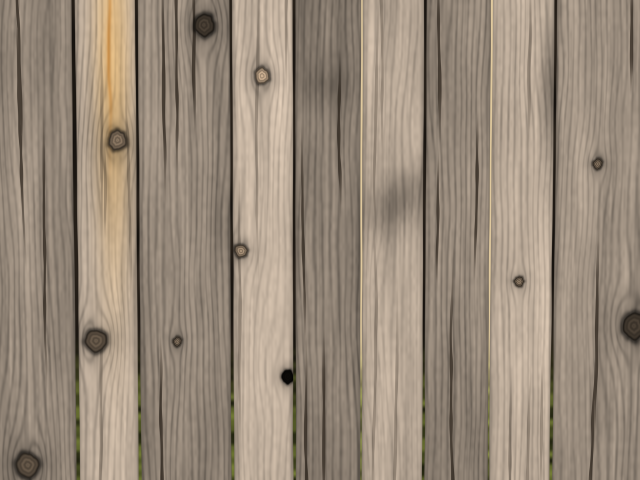
This texture is drawn by a Shadertoy shader. Its source:

```glsl
// Weathered fence of nine upright boards with knots, cracks and narrow gaps.
// Each board has its own tone; growth rings are a warped stripe field that
// flows around the knots, with stretched noise for fibres and weather stains.

const float EDGES[10] = float[](-0.1, 0.158, 0.288, 0.483, 0.613, 0.753, 0.884, 1.021, 1.153, 1.45);
const float TONES[9] = float[](0.55, 0.71, 0.56, 0.74, 0.51, 0.68, 0.55, 0.75, 0.59);
const int KNOTS = 11;
// Centre x, centre y, radius, brightness
const vec4 KNOT[KNOTS] = vec4[](
    vec4(0.427, 0.948, 0.023, 0.27), vec4(0.547, 0.842, 0.016, 0.75),
    vec4(0.247, 0.708, 0.021, 0.50), vec4(0.198, 0.290, 0.024, 0.38),
    vec4(0.502, 0.477, 0.014, 0.62), vec4(0.052, 0.031, 0.026, 0.37),
    vec4(1.323, 0.321, 0.028, 0.27), vec4(0.599, 0.215, 0.013, 0.05),
    vec4(1.243, 0.658, 0.010, 0.48), vec4(0.368, 0.288, 0.009, 0.48),
    vec4(1.082, 0.413, 0.010, 0.52));
const vec3 WOOD = vec3(1.0, 0.91, 0.815);
const vec3 HONEY = vec3(0.90, 0.73, 0.48);
const vec3 CREAM = vec3(0.88, 0.79, 0.62);
const vec3 SHADE = vec3(0.11, 0.09, 0.07);
const vec3 GRASS = vec3(0.33, 0.36, 0.15);

float hash(vec2 p) {
    p = fract(p * vec2(0.1031, 0.1137));
    p += dot(p, p.yx + 33.33);
    return fract((p.x + p.y) * p.x * 7.31 + p.y * 13.7);
}

float noise(vec2 p) {
    vec2 i = floor(p), f = fract(p);
    f = f * f * (3.0 - 2.0 * f);
    return mix(mix(hash(i), hash(i + vec2(1, 0)), f.x),
               mix(hash(i + vec2(0, 1)), hash(i + vec2(1, 1)), f.x), f.y);
}

float fbm(vec2 p) {
    return 0.55 * noise(p) + 0.3 * noise(p * 2.1 + 7.3) + 0.15 * noise(p * 4.3 + 3.1);
}

// Soft elliptical spot
float spot(vec2 p, vec2 centre, vec2 size) {
    vec2 d = (p - centre) / size;
    return exp(-dot(d, d));
}

// Sideways push that makes the grain part around a knot
float grainPush(vec2 d, float r) {
    vec2 e = d * vec2(1.0, 0.55);
    return -d.x * 2.2 * r * r / (dot(e, e) + 0.7 * r * r);
}

// Brightness of rings, fibres and broad weathering
float woodTone(vec2 p, float push, float seed, float tone) {
    vec2 s = vec2(p.x + seed * 3.7, p.y + seed * 5.3);
    float phase = (p.x + push) * 75.0 + 5.0 * fbm(s * vec2(7.0, 1.3)) + 0.5 * noise(s * vec2(30.0, 9.0));
    float ring = pow(0.5 + 0.5 * sin(6.2832 * phase), 2.5);
    float strength = 0.04 + 0.09 * noise(s * vec2(12.0, 2.0) + 9.0);
    float fibre = noise(s * vec2(210.0, 7.0)) - 0.5;
    float streak = fbm(s * vec2(38.0, 1.6)) - 0.5;
    float stain = fbm(s * vec2(8.0, 3.0) + 20.0) - 0.5;
    float speckle = noise(s * vec2(190.0, 70.0)) - 0.5;
    return tone + 0.035 - ring * strength + 0.09 * fibre + 0.17 * streak + 0.16 * stain + 0.045 * speckle;
}

// Long wandering splits: 1 inside a crack
float cracks(vec2 p, float left, float right, float seed, float px) {
    float sum = 0.0;
    for (int i = 0; i < 4; i++) {
        vec2 key = vec2(seed * 7.0 + 2.0, float(i) * 5.0 + 1.0);
        float x = mix(left, right, 0.12 + 0.76 * hash(key));
        x += 0.018 * (fbm(vec2(p.y * 3.0, key.x + key.y)) - 0.5);
        float span = 0.12 + 0.3 * hash(key + 31.0);
        float taper = 1.0 - smoothstep(0.3, 1.0, abs(p.y - hash(key + 17.0)) / span);
        float width = 0.0016 * taper * (0.5 + noise(vec2(p.y * 25.0, key.y)));
        sum = max(sum, taper * (1.0 - smoothstep(width, width + 1.3 * px, abs(p.x - x))));
    }
    return sum;
}

// Paints a knot with its growth rings, dark rim and halo
vec3 paintKnot(vec3 base, vec2 d, float r, float tone, float px) {
    d.y *= 0.9;
    float dist = length(d) * (0.85 + 0.3 * noise(normalize(d + 1e-5) * 2.0 + tone * 40.0));
    float rings = 0.5 + 0.5 * sin(dist / r * 20.0);
    vec3 heart = tone * vec3(1.0, 0.86, 0.71) * (0.85 + 0.22 * rings);
    base *= 1.0 - 0.25 * exp(-pow(dist / (1.8 * r), 2.0));
    base = mix(base, heart, 1.0 - smoothstep(0.8 * r, 0.8 * r + 2.0 * px, dist));
    return base * (1.0 - 0.5 * exp(-pow((dist - 0.9 * r) / (0.14 * r + px), 2.0)));
}

// What shows between boards: shadow or sunlight, with grass low down
vec3 gapColour(int gap, float y) {
    bool sunny = gap == 5 || gap == 7;
    vec3 light = sunny ? CREAM : SHADE * (0.7 + 0.8 * noise(vec2(y * 14.0, float(gap))));
    vec3 grass = GRASS * (0.35 + 1.2 * noise(vec2(y * 75.0, float(gap) * 4.0)));
    return mix(light, grass, 0.85 * (1.0 - smoothstep(0.12, 0.32, y)));
}

void mainImage(out vec4 fragColor, in vec2 fragCoord) {
    float px = 1.0 / iResolution.y;
    vec2 p = fragCoord * px;
    p.x = 0.667 + (p.x - 0.667) * (1.0 + 0.022 * (0.5 - p.y)); // slight keystone

    // Find the board and its sides
    int board = 0;
    for (int i = 1; i < 9; i++) if (p.x > EDGES[i]) board = i;
    float left = EDGES[board], right = EDGES[board + 1], seed = float(board) + 1.0;

    // Wood surface
    float push = 0.0;
    for (int i = 0; i < KNOTS; i++)
        if (KNOT[i].x > left && KNOT[i].x < right) push += grainPush(p - KNOT[i].xy, KNOT[i].z);
    float tone = woodTone(p, push, seed, TONES[board]);
    if (board == 4) tone -= 0.10 * spot(p, vec2(0.68, 0.82), vec2(0.06, 0.05));
    if (board == 5) tone -= 0.20 * spot(p, vec2(0.83, 0.58 + 0.5 * (p.x - 0.83)), vec2(0.09, 0.06));
    if (board == 7) tone -= 0.20 * spot(p, vec2(1.145, 0.82), vec2(0.025, 0.12));
    vec3 col = WOOD * tone;
    if (board == 1) {
        float streak = spot(p, vec2(0.238, 0.85), vec2(0.035, 0.4));
        col = mix(col, HONEY * (tone + 0.3), 0.75 * streak);
        col = mix(col, vec3(0.76, 0.49, 0.19), 0.65 * spot(p, vec2(0.226 + 0.008 * noise(p.yy * 9.0), 0.9), vec2(0.004, 0.17)));
    }

    // Cracks and knots
    float split = cracks(p, left, right, seed, px) * (TONES[board] < 0.6 ? 0.75 : 0.3);
    col = mix(col, SHADE * 1.6, split);
    for (int i = 0; i < KNOTS; i++)
        if (KNOT[i].x > left && KNOT[i].x < right)
            col = paintKnot(col, p - KNOT[i].xy, KNOT[i].z, KNOT[i].w, px);

    // Worn board edges and gaps
    float side = min(p.x - left, right - p.x);
    int gap = p.x - left < right - p.x ? board : board + 1;
    float gapHalf = (gap == 1 ? 0.0037 : gap == 5 || gap == 7 ? 0.0018 : 0.0026)
        + 0.0014 * (noise(vec2(p.y * 9.0, float(gap) * 3.0 + seed)) - 0.5);
    col *= 1.0 - 0.28 * exp(-max(side - gapHalf, 0.0) / 0.004);
    col = mix(gapColour(gap, p.y), col, smoothstep(-0.7 * px, 0.7 * px, side - gapHalf));
    fragColor = vec4(clamp(col, 0.0, 1.0), 1.0);
}
```
